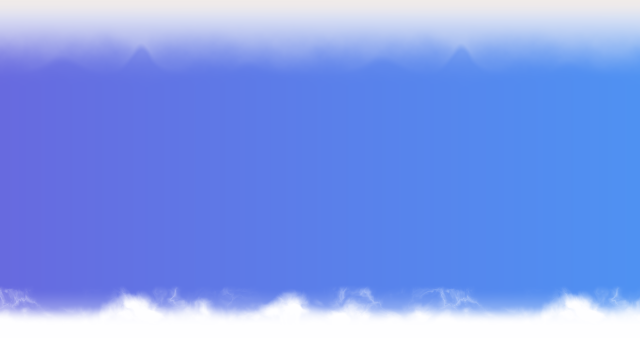
This background is drawn by a Shadertoy shader. Its source:

```glsl
// Violet to blue gradient with pale mist along the top and white clouds along the bottom.

float hash(vec2 p) {
    return fract(sin(dot(p, vec2(127.1, 311.7))) * 43758.5);
}

// Value noise that repeats every "period" cells along x
float noise(vec2 p, float period) {
    vec2 cell = floor(p);
    vec2 f = fract(p);
    f = f * f * (3.0 - 2.0 * f);
    float x0 = mod(cell.x, period);
    float x1 = mod(cell.x + 1.0, period);
    float low = mix(hash(vec2(x0, cell.y)), hash(vec2(x1, cell.y)), f.x);
    float high = mix(hash(vec2(x0, cell.y + 1.0)), hash(vec2(x1, cell.y + 1.0)), f.x);
    return mix(low, high, f.y);
}

// Layered noise; p spans 0..1 in x over one repeat
float fbm(vec2 p, float cells) {
    float sum = 0.0;
    float weight = 0.5;
    for (int i = 0; i < 5; i++) {
        sum += weight * noise(p * cells, cells);
        cells *= 2.0;
        weight *= 0.5;
    }
    return sum / 0.97;
}

// Rounded hump that repeats along x
float hump(float x, float centre, float width, float period) {
    float d = mod(x - centre + 0.5 * period, period) - 0.5 * period;
    return exp(-d * d / (width * width));
}

vec3 addMist(vec3 colour, vec2 uv) {
    float depth = 1.0 - uv.y;
    float grain = fbm(vec2(uv.x / 0.5, uv.y / 0.95), 9.0) - 0.5;
    float amount = 1.0 - smoothstep(0.0, 0.25, depth + 0.05 * grain * smoothstep(0.05, 0.15, depth));

    // Faint hills cut into the lower edge
    float hills = 0.21 - 0.047 * hump(uv.x, 0.10, 0.035, 0.5)
                - 0.065 * hump(uv.x, 0.22, 0.025, 0.5)
                - 0.03 * hump(uv.x, 0.39, 0.03, 0.5) + 0.05 * grain;
    amount *= 1.0 - 0.5 * smoothstep(-0.004, 0.025, depth - hills);

    vec3 mist = mix(vec3(0.94, 0.92, 0.915), vec3(0.91, 0.92, 0.96), smoothstep(0.0, 0.07, depth));
    return mix(colour, mist, amount);
}

vec3 addClouds(vec3 colour, vec2 uv) {
    const float period = 0.69;
    vec2 p = vec2(uv.x / period, uv.y / 1.31);
    vec2 warp = vec2(fbm(p + vec2(0.0, 3.0), 12.0), fbm(p + vec2(0.0, 7.0), 12.0)) - 0.5;
    float billow = fbm(p + 0.07 * warp, 18.0);
    float strand = 1.0 - abs(2.0 * fbm(p + 0.10 * warp + vec2(0.0, 5.0), 16.0) - 1.0);

    // Skyline of the cloud bank
    float top = 0.083 + 0.055 * hump(uv.x, 0.21, 0.045, period)
              + 0.045 * hump(uv.x, 0.305, 0.035, period)
              + 0.052 * hump(uv.x, 0.456, 0.045, period)
              + 0.030 * hump(uv.x, 0.55, 0.03, period)
              + 0.015 * hump(uv.x, 0.0, 0.04, period);
    float inside = top - uv.y + 0.065 * (billow - 0.5);

    float haze = 0.45 * (1.0 - smoothstep(0.05, 0.15, uv.y));
    float puffs = smoothstep(-0.004, 0.05, inside) * mix(0.55, 1.0, smoothstep(0.3, 0.65, billow));
    float base = 1.0 - smoothstep(0.035, 0.095, uv.y + 0.06 * (billow - 0.5));

    // Thin curls drifting above the bank
    float band = smoothstep(0.07, 0.11, uv.y) * (1.0 - smoothstep(0.135, 0.158, uv.y));
    float patches = hump(uv.x, 0.02, 0.05, period) + hump(uv.x, 0.30, 0.06, period)
                  + hump(uv.x, 0.56, 0.05, period) + 0.5 * hump(uv.x, 0.21, 0.05, period);
    float curls = 0.45 * pow(strand, 7.0) * band * min(patches, 1.0);

    float clear = (1.0 - haze) * (1.0 - puffs) * (1.0 - base) * (1.0 - curls);
    return mix(vec3(0.995, 0.995, 1.0), colour, clear);
}

void mainImage(out vec4 fragColor, in vec2 fragCoord) {
    vec2 uv = fragCoord / iResolution.xy;

    // Sky: violet on the left, azure on the right
    vec3 sky = mix(vec3(0.40, 0.42, 0.88), vec3(0.35, 0.50, 0.92), smoothstep(-0.25, 0.65, uv.x));
    sky = mix(vec3(0.405, 0.415, 0.875), vec3(0.35, 0.505, 0.92), min(uv.x / 0.55, 1.0));
    sky = mix(sky, vec3(0.31, 0.57, 0.95), max((uv.x - 0.55) / 0.45, 0.0));

    vec3 colour = addMist(sky, uv);
    colour = addClouds(colour, uv);
    fragColor = vec4(colour, 1.0);
}
```
